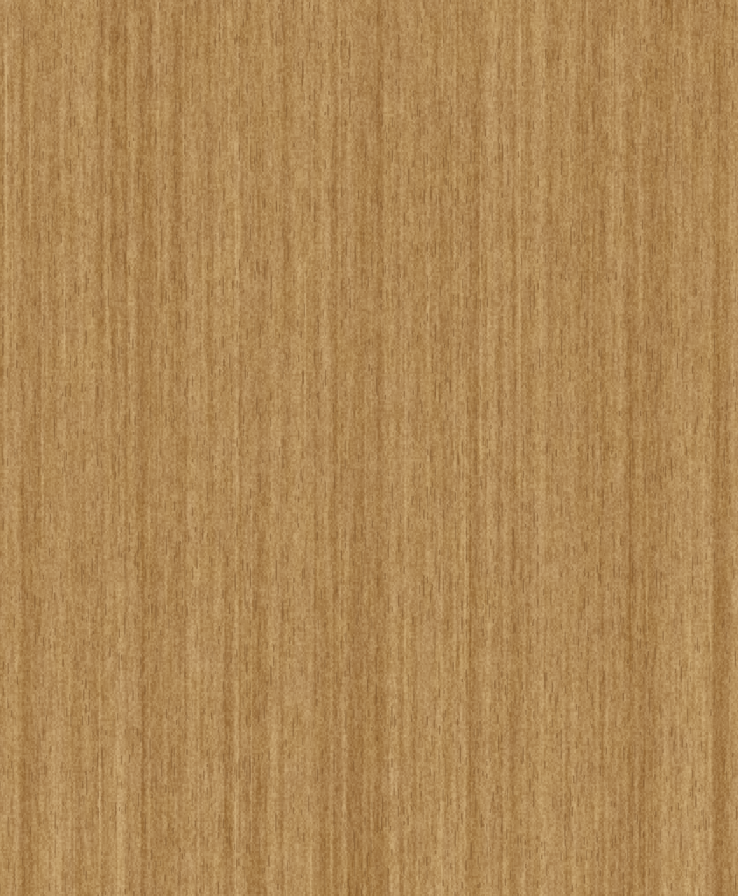
A Shadertoy shader for this texture:

```glsl
float hash(vec2 p) {
    uvec2 q = uvec2(ivec2(floor(p)) + 4096);
    uint h = q.x * 1597334677u ^ q.y * 3812015801u;
    h = (h ^ (h >> 15)) * 2246822519u;
    h = (h ^ (h >> 13)) * 3266489917u;
    return float((h ^ (h >> 16)) >> 8) / 16777216.0;
}

float noise(vec2 p) {
    vec2 i = floor(p), f = fract(p);
    f = f * f * (3.0 - 2.0 * f);
    return mix(mix(hash(i), hash(i + vec2(1, 0)), f.x),
               mix(hash(i + vec2(0, 1)), hash(i + vec2(1, 1)), f.x), f.y);
}

// Noise centred on zero, stretched by different x and y frequencies
float fibre(vec2 p, float across, float along, float seed) {
    return noise(p * vec2(across, along) + seed) - 0.5;
}

// One slim vertical dash per cell, in columns staggered against each other
float dashes(vec2 p, vec2 grid, float halfWidth, float chance, float seed) {
    vec2 g = p * grid;
    g.y += 37.0 * hash(vec2(floor(g.x) + seed, 71.0));
    vec2 cell = floor(g) + seed;
    vec2 local = fract(g) - 0.5;
    float reach = mix(0.15, 0.48, hash(cell + 311.0));
    float shift = (hash(vec2(cell.x, 757.0)) - 0.5) * 0.4;
    float d = abs(local.x - shift) / grid.x;
    float edge = 0.6 / iResolution.y;
    float side = 1.0 - smoothstep(halfWidth - edge, halfWidth + edge, d);
    float ends = 1.0 - smoothstep(reach * 0.6, reach, abs(local.y));
    return side * ends * step(hash(cell), chance) * mix(0.3, 1.0, hash(cell + 173.0));
}

void mainImage(out vec4 fragColor, in vec2 fragCoord) {
    vec2 p = fragCoord / iResolution.y;
    // Very slight drift of the straight grain
    vec2 q = p + vec2(0.0012 * fibre(p, 3.0, 1.6, 9.0), 0.0);

    // Long streaks, broad to hair-fine
    float tone = 0.56;
    tone += 0.13 * fibre(q, 12.0, 0.4, 17.0);
    tone += 0.26 * fibre(q, 45.0, 0.6, 41.0);
    tone += 0.48 * fibre(q, 125.0, 0.8, 83.0);
    tone += 0.56 * fibre(q, 270.0, 1.5, 127.0);

    // Short fibres and fine speckle
    tone += 0.50 * fibre(q, 400.0, 50.0, 211.0);
    tone += 0.85 * (hash(p * vec2(512.0, 400.0) + 263.0) - 0.5) * 0.6;
    tone += 0.40 * fibre(p, 430.0, 280.0, 401.0);

    // Sparse long lines, pale and dark
    float pale = dashes(q, vec2(70.0, 1.1), 0.0011, 0.34, 500.0)
               + dashes(q + 0.37, vec2(105.0, 3.0), 0.0009, 0.16, 900.0);
    float dark = dashes(q + 0.61, vec2(62.0, 1.0), 0.0012, 0.34, 1100.0);
    tone += 0.40 * pale - 0.36 * dark;

    vec3 darkWood = vec3(0.62, 0.455, 0.255);
    vec3 lightWood = vec3(0.745, 0.605, 0.405);
    vec3 color = mix(darkWood, lightWood, clamp(tone, -0.3, 1.4));
    color.b += 0.02 * fibre(q, 90.0, 30.0, 349.0);

    // Fine brown pores, a little denser in some bands
    float crowd = 0.10 + 0.12 * noise(q * vec2(40.0, 1.5) + 59.0);
    float pores = 0.0;
    for (int i = 0; i < 3; i++) {
        float k = float(i);
        vec2 grid = vec2(170.0 + 29.0 * k, 32.0 + 19.0 * k);
        pores = max(pores, dashes(q + 0.19 * k, grid, 0.0008, crowd, 1300.0 + 400.0 * k));
    }
    color = mix(color, vec3(0.49, 0.33, 0.17), 0.55 * pores);

    fragColor = vec4(color, 1.0);
}
```
